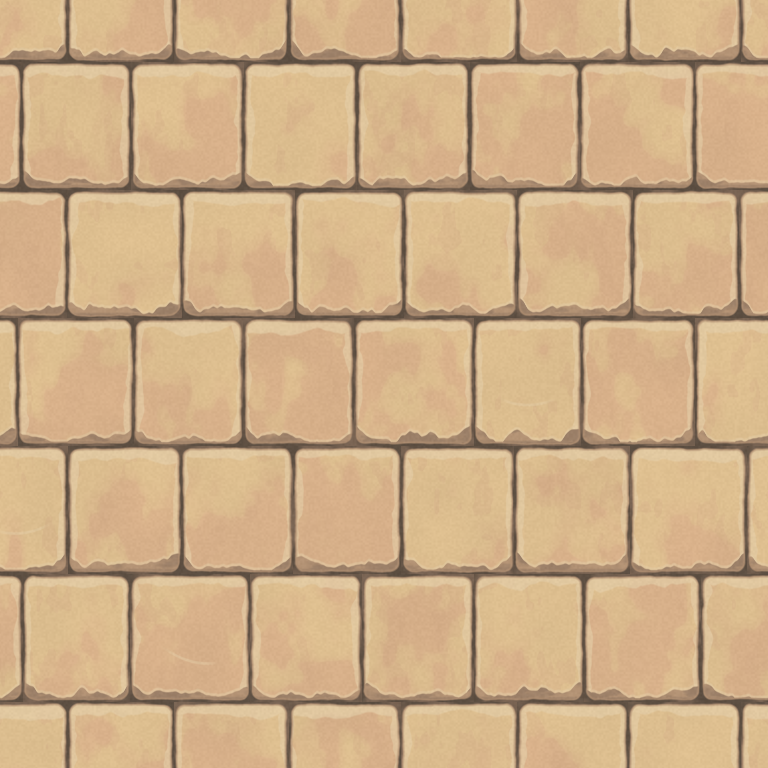
Reproduce this texture procedurally as a WebGL 1 fragment shader.

```glsl
precision highp float;
// Hand-painted sandstone block wall: staggered courses with worn, chipped edges.
uniform vec2 u_resolution;

const float ROWS = 6.0;        // courses; one course height is the working unit
const float COLUMNS = 7.0;     // blocks per course
const float PITCH = 0.883;     // typical block width
const vec2 HALF_GAP = vec2(0.013, 0.016);

const vec3 SAND = vec3(0.865, 0.745, 0.560);
const vec3 BLUSH = vec3(0.840, 0.680, 0.535);
const vec3 CREAM = vec3(0.890, 0.800, 0.650);
const vec3 CLAY = vec3(0.690, 0.560, 0.445);
const vec3 UMBER = vec3(0.540, 0.440, 0.365);
const vec3 GROUT = vec3(0.360, 0.305, 0.255);

float hash(vec2 p) {
  vec3 q = fract(p.xyx * 0.1031);
  q += dot(q, q.yzx + 33.33);
  return fract((q.x + q.y) * q.z);
}

float noise(vec2 p) {
  vec2 i = floor(p);
  vec2 f = fract(p);
  f = f * f * (3.0 - 2.0 * f);
  vec2 e = vec2(1.0, 0.0);
  return mix(mix(hash(i), hash(i + e.xy), f.x),
             mix(hash(i + e.yx), hash(i + e.xx), f.x), f.y);
}

float fbm(vec2 p) {
  return 0.55 * noise(p) + 0.3 * noise(p * 2.1 + 7.3) + 0.15 * noise(p * 4.3 + 3.1);
}

// Horizontal position of a vertical joint; the index wraps around the course.
float jointX(float index, float row) {
  float k = mod(index, COLUMNS);
  float start = mix(0.15, 0.51, mod(row, 2.0));
  float jitter = (hash(vec2(k + 3.0, row + 11.0)) - 0.5) * 0.075;
  return start + k * PITCH + jitter + floor(index / COLUMNS) * ROWS;
}

float roundedBox(vec2 p, vec2 halfSize, float radius) {
  vec2 q = abs(p) - halfSize + radius;
  return length(max(q, 0.0)) + min(max(q.x, q.y), 0.0) - radius;
}

// Painted face with blotches that deepen towards one lower corner.
vec3 stoneFace(vec2 p, vec2 seed) {
  float tint = hash(seed + 5.0);
  float side = hash(seed + 8.0) - 0.4;
  float wash = fbm(p * vec2(3.2, 2.4) + seed) + (tint - 0.5) * 0.4 + p.x * side * 0.4 - p.y * 0.22;
  float blush = 0.65 * smoothstep(0.38, 0.70, wash) + 0.35 * smoothstep(0.57, 0.61, wash);
  vec3 color = mix(SAND, BLUSH, blush * 0.85);
  float dab = fbm(p * vec2(8.0, 4.0) + seed + 17.0);
  color = mix(color, BLUSH * 0.98, 0.3 * smoothstep(0.62, 0.67, dab));
  return color * (0.985 + 0.03 * noise(p * 3.0 + seed + 9.0));
}

// Faint curved scratch on an occasional block.
float scratch(vec2 p, vec2 seed, float aa) {
  float slope = hash(seed + 2.0) - 0.8;
  float line = abs(p.y + 0.18 - slope * p.x - p.x * p.x);
  float span = 1.0 - smoothstep(0.10, 0.24, abs(p.x));
  return span * step(0.86, hash(seed + 4.0)) * (1.0 - smoothstep(0.003, 0.010 + aa, line));
}

vec3 block(vec2 p, vec2 halfSize, vec2 seed, float aa) {
  float wobble = (fbm(p * 7.0 + seed) - 0.5) * 0.022;
  float depth = -roundedBox(p, halfSize, 0.075) + wobble;
  float fromTop = halfSize.y - p.y;
  float fromBottom = halfSize.y + p.y;
  float fromSide = halfSize.x - abs(p.x);
  vec3 color = stoneFace(p, seed);
  color = mix(color, CREAM, 0.5 * scratch(p, seed, aa));

  // Pale chipped bevels along the top and parts of both sides
  float topWidth = 0.025 + 0.12 * fbm(vec2(p.x * 5.0, 2.0) + seed);
  float topLight = 1.0 - smoothstep(topWidth - 0.012, topWidth + aa, fromTop);
  float sideWidth = 0.10 * fbm(vec2(sign(p.x) * 9.0, p.y * 5.0) + seed) - 0.003;
  float sideLight = 1.0 - smoothstep(sideWidth - 0.006, sideWidth + aa, fromSide);
  color = mix(color, CREAM, max(topLight * 0.75, sideLight * 0.65));

  // Ragged shaded wear along the bottom, heavier in the corners
  float corner = smoothstep(0.17, 0.0, fromSide);
  float ragged = fbm(vec2(p.x * 7.0, 21.0) + seed);
  float wearWidth = 0.012 + 0.16 * max(ragged - 0.28, 0.0) + 0.065 * corner * corner;
  float crest = 1.0 - smoothstep(wearWidth + 0.012, wearWidth + 0.022 + aa, fromBottom);
  float wear = 1.0 - smoothstep(wearWidth - 0.008, wearWidth + aa, fromBottom);
  float stain = smoothstep(0.35, 0.65, fbm(p * vec2(6.0, 12.0) + seed + 31.0));
  float shade = max(0.7 * stain, 1.0 - smoothstep(0.0, 0.035, fromBottom));
  color = mix(color, CREAM, 0.55 * crest);
  color = mix(color, mix(CLAY, UMBER, shade), wear * 0.92);

  // Soft brown rim, then the dark joint
  color = mix(CLAY, color, smoothstep(0.0, 0.026, depth));
  vec3 joint = mix(GROUT, UMBER, 0.65 * smoothstep(0.4, 0.75, fbm(p * 5.0 + seed + 41.0)));
  return mix(joint, color, smoothstep(-aa * 0.5 - 0.004, aa * 0.5 + 0.006, depth));
}

void main() {
  vec2 uv = gl_FragCoord.xy / u_resolution;
  float aa = ROWS / min(u_resolution.x, u_resolution.y);
  float x = uv.x * ROWS;
  float down = (1.0 - uv.y) * ROWS - 0.484;
  float row = mod(floor(down), ROWS);

  // Count the joints to the left to find this block
  float index = 0.0;
  for (int k = 0; k < 7; k++) index += step(jointX(float(k), row), x);
  float left = jointX(index - 1.0, row);
  float right = jointX(index, row);

  vec2 p = vec2(x - 0.5 * (left + right), 0.5 - fract(down));
  vec2 halfSize = vec2(0.5 * (right - left), 0.5) - HALF_GAP;
  vec2 id = vec2(mod(index, COLUMNS), row);
  vec2 seed = 60.0 * vec2(hash(id + 1.7), hash(id + 23.1)) + 10.0;

  vec3 color = block(p, halfSize, seed, aa);
  color += (noise(uv * 380.0) - 0.5) * 0.03;
  gl_FragColor = vec4(color, 1.0);
}
```
